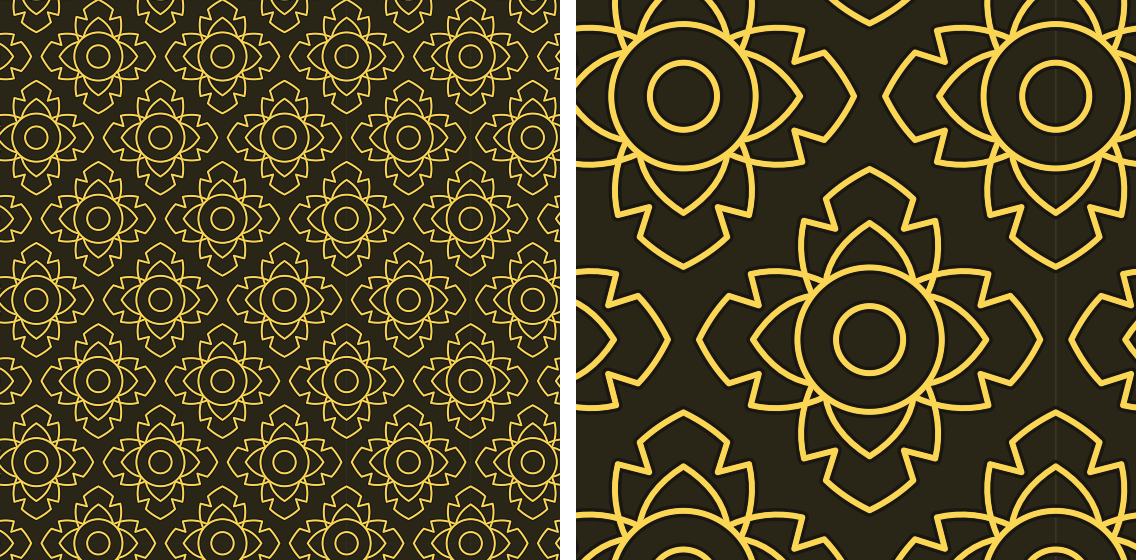
Left: the whole. Right: its middle third, enlarged.
Write a three.js fragment shader that draws this pattern.

```glsl
varying vec2 vUv;

const float UNITS = 1152.0;                // motif units across the canvas
const vec2 ORIGIN = vec2(0.5081, 0.4645);  // centre of one flower
const vec2 CELL = vec2(255.3, 333.8);      // holds two staggered flowers
const float LINE_WIDTH = 4.1;
const float RIM_WIDTH = 2.4;
const float INNER_RING = 23.0;
const float OUTER_RING = 49.5;
const int CURVE_STEPS = 8;
const vec2 SEAM_X = vec2(0.6189, 0.8405);
const vec2 SEAM_Y = vec2(0.0300, 0.8984);
const float SEAM_WIDTH = 1.2;
const float SEAM_X_STRENGTH = 0.10;
const float SEAM_Y_STRENGTH = 0.04;

const vec3 GROUND = vec3(0.16, 0.145, 0.09);
const vec3 RIM = vec3(0.10, 0.09, 0.07);
const vec3 GOLD = vec3(0.98, 0.84, 0.33);
const vec3 SEAM = vec3(0.82, 0.80, 0.65);

// Half outline of a petal that points up
const vec2 TIP = vec2(0.0, 117.0);
const vec2 TIP_BEND = vec2(17.5, 108.5);
const vec2 SHOULDER = vec2(30.0, 96.5);
const vec2 NOTCH = vec2(23.5, 76.0);
const vec2 BARB = vec2(45.0, 81.5);
const vec2 FLANK_BEND = vec2(51.0, 56.0);
const vec2 FLANK_END = vec2(39.0, 30.0);
const vec2 BUD_TIP = vec2(0.0, 80.0);
const vec2 BUD_BEND = vec2(27.0, 63.0);
const vec2 BUD_END = vec2(30.5, 38.0);

float segmentDistance(vec2 p, vec2 a, vec2 b) {
  vec2 ab = b - a;
  return distance(p, a + ab * clamp(dot(p - a, ab) / dot(ab, ab), 0.0, 1.0));
}

// Quadratic curve drawn as a short chain of segments
float curveDistance(vec2 p, vec2 a, vec2 bend, vec2 b) {
  float d = 1e5;
  vec2 previous = a;
  for (int i = 1; i <= CURVE_STEPS; i++) {
    float t = float(i) / float(CURVE_STEPS);
    vec2 next = mix(mix(a, bend, t), mix(bend, b, t), t);
    d = min(d, segmentDistance(p, previous, next));
    previous = next;
  }
  return d;
}

float petalDistance(vec2 p) {
  float d = curveDistance(p, TIP, TIP_BEND, SHOULDER);
  d = min(d, segmentDistance(p, SHOULDER, NOTCH));
  d = min(d, segmentDistance(p, NOTCH, BARB));
  d = min(d, curveDistance(p, BARB, FLANK_BEND, FLANK_END));
  return min(d, curveDistance(p, BUD_TIP, BUD_BEND, BUD_END));
}

// Distance to the line work of the flower around the origin
float flowerDistance(vec2 p) {
  p = abs(p);
  float r = length(p);
  float petals = min(petalDistance(p), petalDistance(p.yx));
  petals = max(petals, OUTER_RING - r);
  float rings = min(abs(r - INNER_RING), abs(r - OUTER_RING));
  return min(petals, rings);
}

vec2 repeatCell(vec2 p) {
  return (fract(p / CELL + 0.5) - 0.5) * CELL;
}

float stroke(float d, float width, float pixel) {
  float halfWidth = 0.5 * width;
  return smoothstep(halfWidth + 0.6 * pixel, halfWidth - 0.6 * pixel, d);
}

// A thin line keeps its total weight when narrower than a pixel
float seamLine(float position, vec2 seams, float pixel) {
  vec2 offsets = abs(position - seams) * UNITS;
  float width = max(SEAM_WIDTH, pixel);
  return stroke(min(offsets.x, offsets.y), width, pixel) * SEAM_WIDTH / width;
}

void main() {
  vec2 p = (vUv - ORIGIN) * UNITS;
  float pixel = max(fwidth(p.x), fwidth(p.y));

  // Two interleaved grids of flowers
  float d = min(flowerDistance(repeatCell(p)),
                flowerDistance(repeatCell(p + 0.5 * CELL)));

  // Ground with faint tile seams
  vec3 color = GROUND;
  color = mix(color, SEAM, SEAM_X_STRENGTH * seamLine(vUv.x, SEAM_X, pixel));
  color = mix(color, SEAM, SEAM_Y_STRENGTH * seamLine(vUv.y, SEAM_Y, pixel));

  // Dark rim, then the gold line
  color = mix(color, RIM, stroke(d, LINE_WIDTH + 2.0 * RIM_WIDTH, pixel));
  color = mix(color, GOLD, stroke(d, LINE_WIDTH, pixel));
  gl_FragColor = vec4(color, 1.0);
}
```
